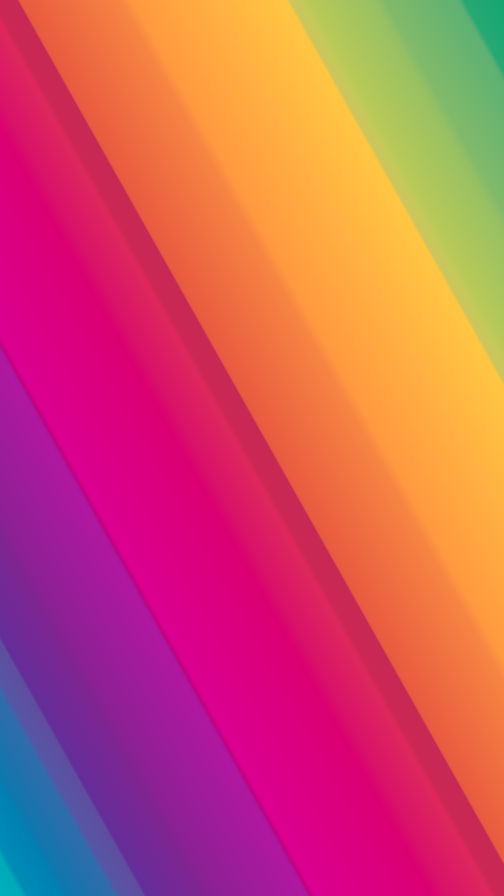
A Shadertoy shader for this background:

```glsl
// Diagonal rainbow of flat, overlapping paper-like bands.
// One coordinate runs across the bands, from -1 at the lower left corner to
// +1 at the upper right; each band has its own gradient and edge softness.

const int BANDS = 15;

// Where each band begins along the diagonal coordinate
const float START[BANDS] = float[](
    -1.0, -0.95, -0.87, -0.768, -0.712, -0.585, -0.386, -0.13,
    -0.02, 0.036, 0.25, 0.571, 0.605, 0.752, 0.914);

// Half width of the blend at the start of each band
const float SOFTNESS[BANDS] = float[](
    0.01, 0.008, 0.012, 0.008, 0.004, 0.016, 0.004, 0.016,
    0.008, 0.003, 0.016, 0.005, 0.012, 0.014, 0.008);

// Colour at the lower left side of each band
const vec3 NEAR_COLOR[BANDS] = vec3[](
    vec3(0.00, 0.69, 0.73), vec3(0.00, 0.55, 0.71), vec3(0.05, 0.47, 0.68),
    vec3(0.33, 0.34, 0.65), vec3(0.39, 0.18, 0.60), vec3(0.54, 0.13, 0.58),
    vec3(0.86, 0.00, 0.57), vec3(0.85, 0.05, 0.42), vec3(0.80, 0.15, 0.33),
    vec3(0.91, 0.35, 0.25), vec3(1.00, 0.59, 0.25), vec3(0.81, 0.77, 0.36),
    vec3(0.73, 0.79, 0.34), vec3(0.52, 0.73, 0.41), vec3(0.16, 0.66, 0.45));

// Colour at the upper right side of each band
const vec3 FAR_COLOR[BANDS] = vec3[](
    vec3(0.00, 0.66, 0.72), vec3(0.00, 0.50, 0.70), vec3(0.20, 0.42, 0.67),
    vec3(0.38, 0.30, 0.62), vec3(0.51, 0.14, 0.57), vec3(0.70, 0.09, 0.63),
    vec3(0.86, 0.00, 0.44), vec3(0.87, 0.16, 0.36), vec3(0.78, 0.16, 0.33),
    vec3(0.97, 0.53, 0.26), vec3(1.00, 0.78, 0.26), vec3(0.76, 0.79, 0.35),
    vec3(0.58, 0.75, 0.39), vec3(0.36, 0.69, 0.45), vec3(0.08, 0.65, 0.45));

// Thin shaded fold between purple and magenta
const float FOLD_POSITION = -0.383;
const float FOLD_WIDTH = 0.006;
const float FOLD_SHADE = 0.10;

vec3 bandColor(int i, float s) {
    float end = i + 1 < BANDS ? START[i + 1] : 1.0;
    float t = clamp((s - START[i]) / (end - START[i]), 0.0, 1.0);
    return mix(NEAR_COLOR[i], FAR_COLOR[i], t);
}

void mainImage(out vec4 fragColor, in vec2 fragCoord) {
    vec2 uv = fragCoord / iResolution.xy;
    float s = uv.x + uv.y - 1.0;
    float pixel = 0.5 / iResolution.x + 0.5 / iResolution.y;

    // Lay each band over the previous ones
    vec3 color = bandColor(0, s);
    for (int i = 1; i < BANDS; i++) {
        float blend = max(SOFTNESS[i], pixel);
        float cover = smoothstep(-blend, blend, s - START[i]);
        color = mix(color, bandColor(i, s), cover);
    }

    // Darken the fold
    float fold = (s - FOLD_POSITION) / FOLD_WIDTH;
    color *= 1.0 - FOLD_SHADE * exp(-fold * fold);

    fragColor = vec4(color, 1.0);
}
```
